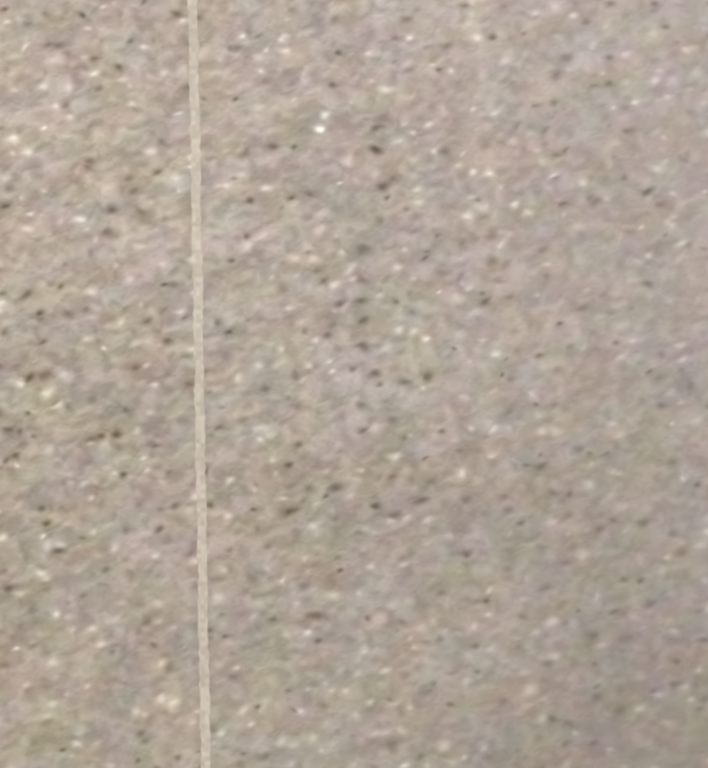
A Shadertoy shader for this texture:

```glsl
// Speckled beige stone with one pale, nearly upright joint and a faint side seam.
// Stretched value noise and scattered soft flecks form the grain, over a
// broad light falloff that darkens towards the lower right.

const vec3  STONE        = vec3(0.695, 0.648, 0.602);
const vec3  JOINT        = vec3(0.805, 0.762, 0.700);
const vec3  WARM_TINT    = vec3(0.012, 0.004, -0.022);
const vec3  ROSE_TINT    = vec3(0.016, -0.012, 0.010);
const float GRAIN_TILT   = 0.30;    // radians, rising to the right
const float GRAIN_SIZE   = 0.0085;
const float GRAIN_GAIN   = 0.105;
const float MOTTLE_SIZE  = 0.022;
const float MOTTLE_GAIN  = 0.062;
const float CLOUD_SIZE   = 0.13;
const float CLOUD_GAIN   = 0.035;
const float FLECK_CELL   = 0.0150;
const float FLECK_GAIN   = 0.20;
const float JOINT_TOP    = 0.251;   // x where the joint meets the top
const float JOINT_BOTTOM = 0.268;
const float JOINT_HALF   = 0.0062;
const float SEAM_LEFT    = 0.398;   // y where the seam meets the left side
const float SEAM_SLOPE   = -0.14;

float hash(vec2 p) {
    vec3 q = fract(vec3(p.xyx) * 0.1031);
    q += dot(q, q.yzx + 33.33);
    return fract((q.x + q.y) * q.z);
}

// Smooth value noise, centred on zero.
float noise(vec2 p) {
    vec2 i = floor(p), f = fract(p);
    f = f * f * (3.0 - 2.0 * f);
    float low  = mix(hash(i), hash(i + vec2(1, 0)), f.x);
    float high = mix(hash(i + vec2(0, 1)), hash(i + vec2(1, 1)), f.x);
    return mix(low, high, f.y) - 0.5;
}

// Soft oval flecks, light or dark; most are weak and a few are strong.
float flecks(vec2 p) {
    vec2 cell = floor(p);
    float sum = 0.0;
    for (int y = -1; y <= 1; y++)
    for (int x = -1; x <= 1; x++) {
        vec2 id = cell + vec2(x, y);
        vec2 centre = id + vec2(hash(id + 17.0), hash(id + 41.0));
        float tone = 2.0 * hash(id + 73.0) - 1.0;
        float radius = mix(0.20, 0.40, hash(id + 97.0));
        vec2 d = (p - centre) / radius;
        sum += tone * tone * tone * exp(-dot(d, d));
    }
    return sum;
}

void mainImage(out vec4 fragColor, in vec2 fragCoord) {
    vec2 uv = fragCoord / iResolution.xy;
    vec2 p = fragCoord / iResolution.y;

    // Grain space: tilted, slightly warped and stretched along the tilt
    float c = cos(GRAIN_TILT), s = sin(GRAIN_TILT);
    vec2 g = vec2(c * p.x + s * p.y, c * p.y - s * p.x) + 5.0;
    g += 0.006 * vec2(noise(g * 60.0), noise(g * 60.0 + 31.0));
    g.x /= 1.45;

    // Grain softens towards the right and the bottom
    float relief = 1.12 - 0.40 * smoothstep(0.3, 1.0, uv.x)
                 - 0.22 * smoothstep(0.5, 0.0, uv.y);
    float grain = GRAIN_GAIN * noise(g / GRAIN_SIZE)
                + 0.4 * GRAIN_GAIN * noise(g / GRAIN_SIZE * 2.1 + 9.0)
                + MOTTLE_GAIN * noise(g / MOTTLE_SIZE + 53.0)
                + FLECK_GAIN * flecks(g / FLECK_CELL);

    // Broad light and slow colour drift
    float light = 0.055 * (uv.y - 0.5) + CLOUD_GAIN * noise(g / CLOUD_SIZE)
                - 0.045 * smoothstep(0.35, 1.0, uv.x) * smoothstep(0.75, 0.0, uv.y);
    float warmth = 0.5 - uv.x + 1.6 * noise(g / 0.028 + 11.0);
    float rose = 0.4 * (uv.y - 0.5) + 1.4 * noise(g / 0.024 + 83.0);
    vec3 color = STONE + light + relief * grain
               + WARM_TINT * warmth + ROSE_TINT * rose;

    // Faint seam, only left of the joint
    float jointX = mix(JOINT_BOTTOM, JOINT_TOP, p.y);
    float seamY = SEAM_LEFT + SEAM_SLOPE * p.x + 0.006 * noise(p * 40.0);
    float seam = 1.0 - smoothstep(0.002, 0.009, abs(p.y - seamY));
    seam *= 1.0 - smoothstep(jointX - 0.03, jointX, p.x);
    color += 0.045 * seam * (0.8 + noise(p * 50.0));

    // Pale joint with a ragged edge and a thin shade along its sides
    float ragged = 0.0022 * noise(p * 120.0) + 0.0015 * noise(p * 35.0);
    float offset = abs(p.x - jointX + ragged);
    float joint = 1.0 - smoothstep(JOINT_HALF - 0.002, JOINT_HALF + 0.002, offset);
    color -= 0.018 * (1.0 - smoothstep(JOINT_HALF, JOINT_HALF + 0.012, offset));
    vec3 filler = JOINT + 0.7 * light + 0.10 * noise(p / 0.006);
    color = mix(color, filler, 0.92 * joint);

    fragColor = vec4(clamp(color, 0.0, 1.0), 1.0);
}
```
